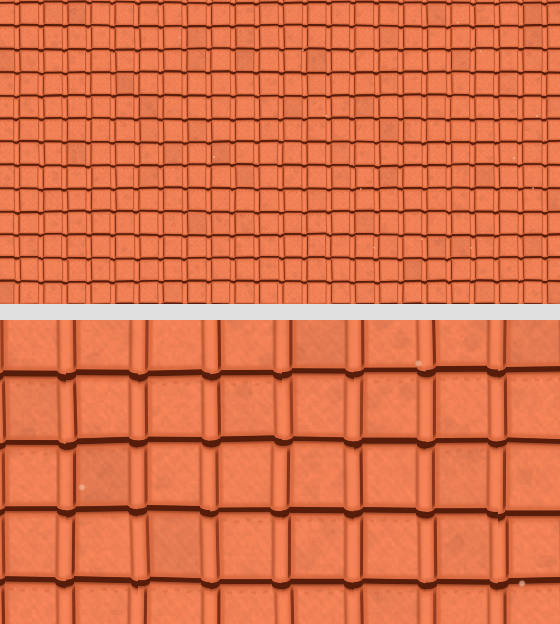
Top, the full canvas; bottom, a detail of the centre.
Reproduce this texture procedurally as a WebGL 1 fragment shader.

```glsl
precision highp float;
// Terracotta roof: courses of flat clay tiles joined by rounded upright ribs.

uniform vec2 u_resolution;

#define TILES vec2(23.35, 13.09)   // repeats across and down
#define ORIGIN vec2(0.70, 0.06)    // first rib and first course, in tiles
#define RIB_HALF 0.115             // half width of a rib
#define SEAM 0.042                 // width of the dark upright joint
#define SHADOW 0.075               // depth of the shadow under a course
#define DROOP 0.055                // how far rib ends hang over the course
#define WOBBLE 0.045               // unevenness of the laying
#define WEAR 0.55                  // strength of the dusty blotches

const vec3 CLAY = vec3(0.945, 0.505, 0.335);
const vec3 DUSTY = vec3(0.86, 0.46, 0.31);
const vec3 BURNT = vec3(0.83, 0.39, 0.225);
const vec3 SHADE = vec3(0.65, 0.29, 0.16);
const vec3 JOINT = vec3(0.47, 0.16, 0.07);
const vec3 GAP = vec3(0.34, 0.11, 0.04);

float hash(vec2 p) {
  return fract(sin(dot(p, vec2(127.1, 311.7))) * 4375.85);
}

// Cellular noise: x is the distance to the nearest point, y its random value.
vec2 cells(vec2 p) {
  vec2 base = floor(p);
  vec2 nearest = vec2(9.0, 0.0);
  for (int j = -1; j <= 1; j++) {
    for (int i = -1; i <= 1; i++) {
      vec2 cell = base + vec2(float(i), float(j));
      vec2 point = cell + vec2(hash(cell), hash(cell + 37.3));
      float d = distance(p, point);
      if (d < nearest.x) nearest = vec2(d, hash(cell + 71.9));
    }
  }
  return nearest;
}

// Layered sines, about -1 to 1.
float ripple(vec2 p) {
  return (sin(p.x * 2.3 + 1.7 * sin(p.y * 1.9)) +
          sin(p.y * 3.1 + 1.3 * sin(p.x * 2.7)) +
          sin(dot(p, vec2(5.3, -4.1)))) / 3.0;
}

// Soft band of the given half width.
float band(float d, float halfWidth, float blur) {
  return 1.0 - smoothstep(halfWidth - blur, halfWidth + blur, abs(d));
}

// Signed distance across the nearest rib, with jitter and a slight lean.
float ribOffset(float x, float column, float row, float down) {
  vec2 id = vec2(column, row);
  float lean = (hash(id + 5.1) - 0.3) * WOBBLE * down;
  return x - column - (hash(id + 19.7) - 0.5) * WOBBLE - lean;
}

void main() {
  vec2 uv = gl_FragCoord.xy / u_resolution;
  vec2 p = vec2(uv.x, 1.0 - uv.y) * TILES - ORIGIN;
  float blur = 0.6 * TILES.y / u_resolution.y;
  p.y += 0.025 * sin(p.x * 0.55 + floor(p.y + 0.5) * 1.3);

  // Nearest course line, drooping where the ribs of the row above end.
  float course = floor(p.y + 0.5);
  float column = floor(p.x + 0.5);
  float ribAbove = ribOffset(p.x, column, course - 1.0, 1.0);
  float bulge = sqrt(max(0.0, 1.0 - pow(ribAbove / (RIB_HALF * 1.15), 2.0)));
  vec2 slab = vec2(floor(p.x), course);
  float tilt = (hash(slab + 3.3) - 0.5) * WOBBLE * (fract(p.x) - 0.5);
  float shift = (hash(slab + 8.8) - 0.5) * WOBBLE * 0.7;
  float drop = p.y - course - shift - tilt - DROOP * bulge;

  // Tile under this point, with its own coordinates.
  float row = drop < 0.0 ? course - 1.0 : course;
  float down = drop < 0.0 ? 1.0 + drop : drop;
  float rib = ribOffset(p.x, column, row, down);
  vec2 tile = vec2(floor(p.x), row);
  float tone = hash(tile + 53.1);

  // Clay face with tile-to-tile tint, cloudy wear and grain.
  vec2 blotch = cells(p * 3.3);
  float wear = smoothstep(0.55, 0.95, blotch.y) * (1.0 - smoothstep(0.25, 0.65, blotch.x));
  float dull = WEAR * wear + 0.65 * smoothstep(0.72, 1.0, tone) + 0.16 * ripple(p * 1.4);
  vec3 color = mix(CLAY, DUSTY, clamp(dull, 0.0, 1.0));
  color *= 1.0 + 0.025 * ripple(p * 9.0) + 0.04 * (hash(floor(p * 19.0)) - 0.5);

  // Broken dashes moulded near the top of each face.
  float dash = smoothstep(0.0, 0.5, sin(p.x * 38.0 + tone * 6.0));
  float groove = band(down - 0.19 - 0.015 * sin(p.x * 19.0), 0.018, 0.025);
  color = mix(color, BURNT, 0.6 * groove * dash * step(0.35, hash(tile + 2.6)));

  // Rounded rib: shaded left flank, lit crown, dark joint on the right.
  float crown = band(rib + 0.01, RIB_HALF * 0.55, 0.05);
  color = mix(color, BURNT, 0.85 * band(rib, RIB_HALF, 0.03) * (1.0 - crown));
  color = mix(color, CLAY * 1.03, 0.75 * crown);
  color = mix(color, SHADE, 0.65 * band(rib + RIB_HALF, 0.018, 0.025));
  color = mix(color, BURNT, 0.7 * band(rib - RIB_HALF - 0.03, 0.05, 0.03));
  float joint = band(rib - RIB_HALF, SEAM * 0.5, blur);
  color = mix(color, JOINT, joint * (0.65 + 0.35 * hash(tile + 11.4)));

  // Lower lip, then the shadow it casts upon the course below.
  color = mix(color, BURNT, 0.75 * smoothstep(-0.10, -0.02, drop) * step(drop, 0.0));
  float depth = SHADOW * (0.85 + 0.3 * hash(slab + 6.2) + 0.25 * bulge);
  float below = smoothstep(-blur, blur, drop);
  color = mix(color, BURNT, 0.9 * below * (1.0 - smoothstep(depth, depth + 0.13, drop)));
  color = mix(color, SHADE, below * (1.0 - smoothstep(depth, depth + 0.05, drop)));
  color = mix(color, GAP, below * (1.0 - smoothstep(depth - blur, depth + blur, drop)));

  // A few pale chips.
  vec2 chip = cells(p * 1.7 + 40.0);
  float pale = step(0.975, chip.y) * (1.0 - smoothstep(0.04, 0.10, chip.x));
  color = mix(color, vec3(0.95, 0.72, 0.60), 0.7 * pale);

  gl_FragColor = vec4(clamp(color, 0.0, 1.0), 1.0);
}
```
